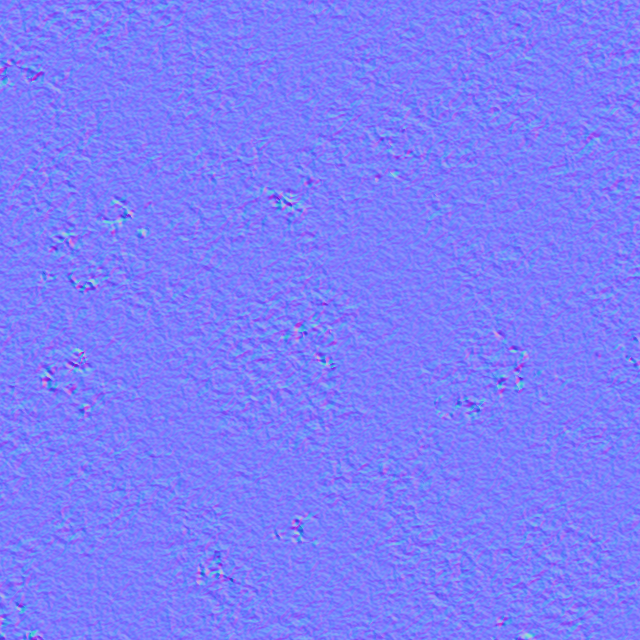
Reproduce this texture map procedurally as a Shadertoy shader.

```glsl
// Tangent-space normal map of rough plaster: even fine grain, crumbly wrinkled
// patches and a few clusters of broken, pitted surface. A height field is layered
// from gradient and cellular noise, then its slope is coded as colour.

const float SLOPE_STEP = 0.0010;                // sampling distance on the canvas
const vec2 MEAN_TILT = vec2(-0.022, -0.008);    // slight overall lean
const mat2 TURN = mat2(0.8, 0.6, -0.6, 0.8);    // rotation between layers

vec2 hash2(vec2 p) {
    vec3 q = fract(p.xyx * vec3(0.1031, 0.1030, 0.0973));
    q += dot(q, q.yzx + 33.33);
    return fract((q.xx + q.yz) * q.zy);
}

float cornerRamp(vec2 cell, vec2 offset) {
    float angle = 6.2832 * hash2(cell).x;
    return dot(vec2(cos(angle), sin(angle)), offset);
}

// Gradient noise, about -0.7 to 0.7
float gradientNoise(vec2 p) {
    vec2 i = floor(p), f = p - i;
    vec2 u = f * f * f * (f * (f * 6.0 - 15.0) + 10.0);
    vec2 e = vec2(1.0, 0.0);
    float low = mix(cornerRamp(i, f), cornerRamp(i + e, f - e), u.x);
    float high = mix(cornerRamp(i + e.yx, f - e.yx), cornerRamp(i + 1.0, f - 1.0), u.x);
    return mix(low, high, u.y);
}

// Scattered round spots, one per chosen cell: 1 at the centre, 0 at the rim
float cellSpots(vec2 p, float share, float radius) {
    vec2 base = floor(p);
    float spot = 0.0;
    for (int y = -1; y <= 1; y++) {
        for (int x = -1; x <= 1; x++) {
            vec2 cell = base + vec2(x, y);
            float chosen = step(hash2(cell + 71.0).x, share);
            float size = radius * mix(0.5, 1.0, hash2(cell + 19.0).y);
            float d = length(p - cell - hash2(cell));
            spot = max(spot, chosen * (1.0 - smoothstep(0.0, size, d)));
        }
    }
    return spot;
}

// Each layer's amplitude is its slope weight divided by its frequency
float grain(vec2 p, float frequency, float weight) {
    float sum = 0.0;
    for (int i = 0; i < 2; i++) {
        sum += weight / frequency * gradientNoise(p * frequency + float(i) * 17.3);
        p = TURN * p;
        frequency *= 2.0;
        weight *= 1.5;
    }
    return sum;
}

// Rounded ridges along the zero lines of the noise
float wrinkles(vec2 p, float frequency) {
    float n = gradientNoise(p * frequency + 41.0);
    return -sqrt(n * n + 0.006) / frequency;
}

float surfaceHeight(vec2 p, float roughness, float damage) {
    // Mild shear stretches the relief sideways; the warp breaks straight runs
    vec2 q = vec2(0.84 * p.x, p.y - 0.08 * p.x);
    vec2 bend = vec2(gradientNoise(p * 45.0), gradientNoise(p * 45.0 + 9.0));
    q += 0.0022 * bend;
    float h = mix(1.0, roughness, 0.35) * grain(q, 92.0, 0.10);
    h += roughness * 0.07 / 52.0 * gradientNoise(q * 52.0 + 5.0);
    h += 0.085 * roughness * roughness * wrinkles(TURN * q, 58.0);
    // Broken surface appears only inside damaged clusters
    h -= 0.2 * damage / 78.0 * cellSpots(TURN * (p + 0.006 * bend) * 78.0, 0.6, 1.1);
    return h + damage * grain(q + 3.7, 62.0, 0.27);
}

float patchRoughness(vec2 p) {
    float n = gradientNoise(p * 5.5 + 2.0) + 0.8 * gradientNoise(TURN * p * 17.0);
    return mix(0.45, 1.45, smoothstep(-0.45, 0.5, n));
}

float damageMask(vec2 p) {
    vec2 warp = vec2(gradientNoise(p * 26.0), gradientNoise(p * 26.0 + 13.0));
    float core = cellSpots(p * 6.5 + 0.6 * warp + 4.0, 0.27, 0.4);
    float faint = cellSpots(p * 9.0 + 0.9 * warp + 23.0, 0.4, 0.6);
    return smoothstep(0.05, 0.75, core) + 0.4 * faint;
}

void mainImage(out vec4 fragColor, in vec2 fragCoord) {
    vec2 p = fragCoord / iResolution.y;
    float roughness = patchRoughness(p);
    float damage = damageMask(p);

    // Forward differences give the slope of the relief
    vec2 e = vec2(SLOPE_STEP, 0.0);
    float h = surfaceHeight(p, roughness, damage);
    vec2 slope = vec2(surfaceHeight(p + e, roughness, damage) - h,
                      surfaceHeight(p + e.yx, roughness, damage) - h) / SLOPE_STEP;

    vec3 normal = normalize(vec3(MEAN_TILT - slope, 1.0));
    vec3 color = 0.5 + 0.5 * normal;
    color.b -= 0.006;
    fragColor = vec4(color, 1.0);
}
```
